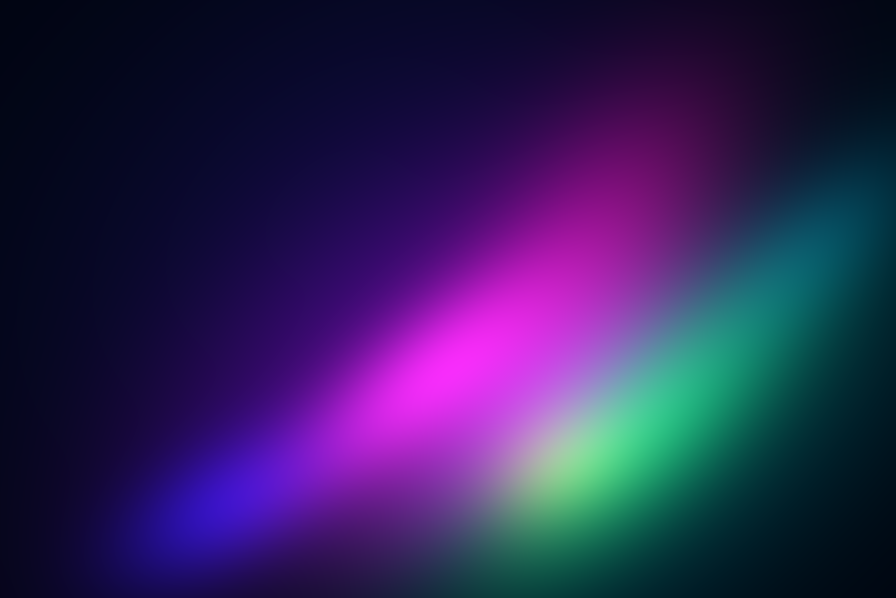
This background is drawn by a Shadertoy shader. Its source:

```glsl
// Soft diagonal aurora: a blue to magenta streak beside a green one on dark indigo.

const vec3 NIGHT   = vec3(0.00, 0.018, 0.06);
const vec3 INDIGO  = vec3(0.04, 0.02, 0.14);
const vec3 VIOLET  = vec3(0.20, 0.00, 0.28);
const vec3 BLUE    = vec3(0.05, 0.04, 0.47);
const vec3 MAGENTA = vec3(0.60, 0.10, 0.45);
const vec3 CRIMSON = vec3(0.38, 0.01, 0.22);
const vec3 PURPLE  = vec3(0.48, 0.07, 0.48);
const vec3 EMERALD = vec3(0.10, 0.56, 0.22);
const vec3 TEAL    = vec3(0.00, 0.19, 0.19);
const vec3 CYAN    = vec3(0.00, 0.15, 0.19);
const vec3 LIME    = vec3(0.29, 0.19, 0.00);

// Gaussian ellipse: size.x runs along the angle (degrees), size.y across it.
float glow(vec2 p, vec2 center, float angle, vec2 size) {
    float a = radians(angle);
    vec2 along = vec2(cos(a), sin(a));
    vec2 across = vec2(-along.y, along.x);
    vec2 d = p - center;
    vec2 q = vec2(dot(d, along), dot(d, across)) / size;
    return exp(-dot(q, q));
}

// Broad haze behind both streaks.
vec3 haze(vec2 p) {
    return INDIGO * glow(p, vec2(0.55, 0.65), 40.0, vec2(0.60, 0.40))
         + VIOLET * glow(p, vec2(0.62, 0.42), 40.0, vec2(0.50, 0.22))
         + TEAL   * glow(p, vec2(1.15, 0.28), 42.0, vec2(0.55, 0.25));
}

// Streak that bends upward from blue through magenta to crimson.
vec3 magentaStreak(vec2 p) {
    return BLUE    * glow(p, vec2(0.37, 0.15), 30.0, vec2(0.19, 0.10))
         + MAGENTA * glow(p, vec2(0.70, 0.36), 40.0, vec2(0.27, 0.10))
         + CRIMSON * glow(p, vec2(1.00, 0.62), 50.0, vec2(0.30, 0.16))
         + PURPLE  * glow(p, vec2(0.88, 0.32), 42.0, vec2(0.33, 0.12));
}

// Streak that fades from pale lime through emerald to cyan.
vec3 greenStreak(vec2 p) {
    return LIME    * glow(p, vec2(0.93, 0.22), 35.0, vec2(0.13, 0.09))
         + EMERALD * glow(p, vec2(1.06, 0.28), 42.0, vec2(0.30, 0.13))
         + CYAN    * glow(p, vec2(1.36, 0.58), 45.0, vec2(0.22, 0.10));
}

void mainImage(out vec4 fragColor, in vec2 fragCoord) {
    // Height spans 0 to 1, width 0 to 1.5.
    vec2 p = fragCoord / iResolution.xy * vec2(1.5, 1.0);
    vec3 color = NIGHT + haze(p) + magentaStreak(p) + greenStreak(p);
    fragColor = vec4(clamp(color, 0.0, 1.0), 1.0);
}
```
